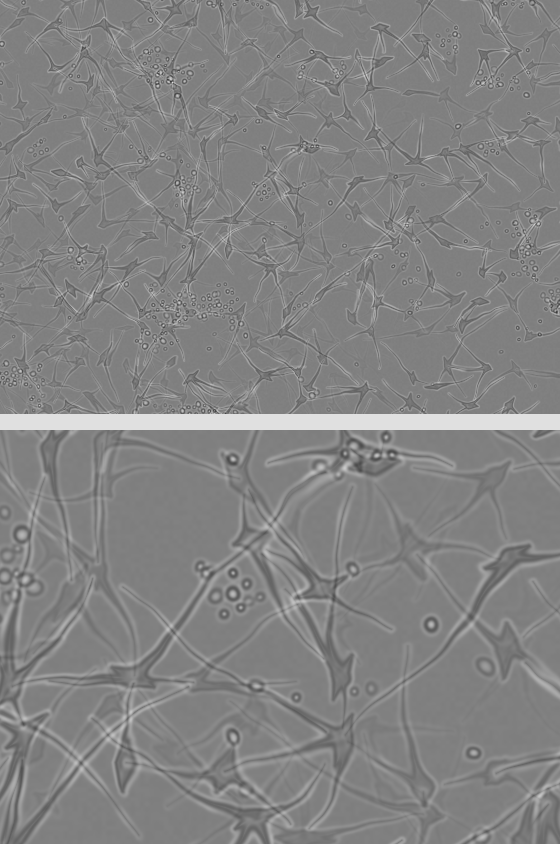
Top: the whole. Bottom: its middle third, enlarged.
This texture is drawn by a Shadertoy shader. Its source:

```glsl
// A grey phase-contrast view of a branching cell culture with round debris.
// Thin tapered arms join jittered grid nodes into cells; each cell outline
// is shaded with a fine dark rim and an uneven pale halo, over faint grain.

const float BACKGROUND = 0.5;
const float RIM_DARK = 0.105;
const float HALO_LIGHT = 0.09;
const float BODY_DARK = 0.022;
const float BODY_GRAIN = 0.09;

vec3 hash3(vec2 p) {
    vec3 q = fract(vec3(p.xyx) * vec3(0.1031, 0.1030, 0.0973));
    q += dot(q, q.yxz + 33.33);
    return fract((q.xxy + q.yzz) * q.zyx);
}

float valueNoise(vec2 p) {
    vec2 cell = floor(p), f = fract(p);
    f = f * f * (3.0 - 2.0 * f);
    float low = mix(hash3(cell).x, hash3(cell + vec2(1, 0)).x, f.x);
    float high = mix(hash3(cell + vec2(0, 1)).x, hash3(cell + vec2(1, 1)).x, f.x);
    return mix(low, high, f.y);
}

float smoothMin(float a, float b, float k) {
    float h = max(k - abs(a - b), 0.0) / k;
    return min(a, b) - 0.25 * h * h * k;
}

float bell(float x, float width) {
    return exp(-x * x / (width * width));
}

vec2 nodePosition(vec2 cell, float seed) {
    return cell + 0.08 + 0.84 * hash3(cell + seed).xy;
}

// Distance to a bowed arm that narrows quickly to a fading thread
float armDistance(vec2 p, vec2 arm, float bow, float rootWidth) {
    float t = clamp(dot(p, arm) / dot(arm, arm), 0.0, 1.0);
    vec2 side = vec2(-arm.y, arm.x);
    vec2 axis = arm * t + side * bow * t * (1.0 - t);
    float halfWidth = rootWidth * exp(-t * 7.0) + mix(0.0004, -0.0016, t);
    return length(p - axis) - halfWidth;
}

// Spindle-shaped body stretched along one direction
float bodyDistance(vec2 p, vec2 direction, float halfLength, float halfWidth) {
    float t = clamp(dot(p, direction), -halfLength, halfLength);
    float taper = 1.0 - abs(t) / halfLength;
    return length(p - direction * t) - halfWidth * taper;
}

// Optical profile across an outline, negative distance being inside
float phaseProfile(float d, float grain, float sparkle) {
    float inside = 1.0 - smoothstep(-0.004, -0.0005, d);
    float halo = HALO_LIGHT * sparkle * bell(d - 0.0036, 0.0019);
    return halo - RIM_DARK * bell(d, 0.0019) + inside * (BODY_GRAIN * grain - BODY_DARK);
}

float cellNetwork(vec2 p, float rows, float seed, float density, float size) {
    vec2 home = floor(p * rows);
    float grain = valueNoise(p * 190.0) - 0.5;
    float sparkle = 0.25 + 1.5 * valueNoise(p * 55.0 + seed);
    float tone = 0.0;
    for (int y = -2; y <= 2; y++)
    for (int x = -2; x <= 2; x++) {
        vec2 cell = home + vec2(x, y);
        vec3 traits = hash3(cell + seed + 71.0);
        if (traits.x > density) continue;
        vec2 node = nodePosition(cell, seed);
        vec2 q = p - node / rows;
        float angle = 6.2832 * traits.y;
        float d = bodyDistance(q, vec2(cos(angle), sin(angle)),
                               size * mix(1.5, 3.0, traits.z), size * mix(0.65, 1.1, traits.y));
        for (int i = 0; i < 4; i++) {
            vec3 choice = hash3(cell + seed + 13.7 * float(i + 1));
            vec2 toward = floor(choice.xy * 3.0) - 1.0;
            if (dot(toward, toward) < 0.5 || (i == 2 && choice.z < 0.4)) continue;
            if (i == 3) {
                if (choice.z < 0.65) continue;
                toward *= 2.0;
            }
            vec2 arm = (nodePosition(cell + toward, seed) - node) / rows;
            arm *= mix(0.65, 1.0, fract(choice.z * 7.0));
            d = smoothMin(d, armDistance(q, arm, 0.6 * (choice.z - 0.5), size * 0.6), 0.004);
        }
        tone += phaseProfile(d, grain, sparkle) * mix(0.4, 1.2, fract(traits.x * 17.0));
    }
    return tone;
}

// Refractile grains, packed into clumps where slow noise is high
float debris(vec2 p, float rows) {
    vec2 home = floor(p * rows);
    float tone = 0.0;
    for (int y = -1; y <= 1; y++)
    for (int x = -1; x <= 1; x++) {
        vec2 cell = home + vec2(x, y);
        vec2 centre = nodePosition(cell, 211.0) / rows;
        vec3 traits = hash3(cell + 307.0);
        float cluster = smoothstep(0.72, 0.95, valueNoise(centre * 11.0 + 19.0));
        if (traits.x > 0.008 + 0.8 * cluster) continue;
        float radius = mix(0.0025, 0.0065, traits.y * traits.y);
        float r = length(p - centre);
        float glow = 0.22 * bell(r, radius * 0.7) + 0.06 * bell(r - radius - 0.0035, 0.0018);
        tone += (glow - 0.15 * bell(r - radius, 0.0019)) * mix(0.4, 1.3, traits.z);
    }
    return tone;
}

void mainImage(out vec4 fragColor, in vec2 fragCoord) {
    vec2 p = fragCoord / iResolution.y;
    float leftness = 1.0 - smoothstep(0.1, 0.95, fragCoord.x / iResolution.x);

    // Slow and quick warps keep arms and bodies from looking ruled
    vec2 slow = vec2(valueNoise(p * 16.0), valueNoise(p * 16.0 + 57.0)) - 0.5;
    vec2 quick = vec2(valueNoise(p * 60.0), valueNoise(p * 60.0 + 91.0)) - 0.5;
    vec2 q = p + 0.014 * slow + 0.004 * quick + 4.0;

    float tone = cellNetwork(q, 13.5, 0.0, 0.82, 0.0078);
    tone += 0.5 * leftness * cellNetwork(q, 18.0, 131.0, 0.55, 0.006);
    tone += debris(p + 0.004 * quick + 4.0, 78.0);

    // Fine grain and soft limiting of the brightest overlaps
    tone += 0.016 * (valueNoise(p * 260.0) - 0.5);
    tone /= 1.0 + 0.6 * abs(tone);
    fragColor = vec4(vec3(clamp(BACKGROUND + tone, 0.0, 1.0)), 1.0);
}
```
